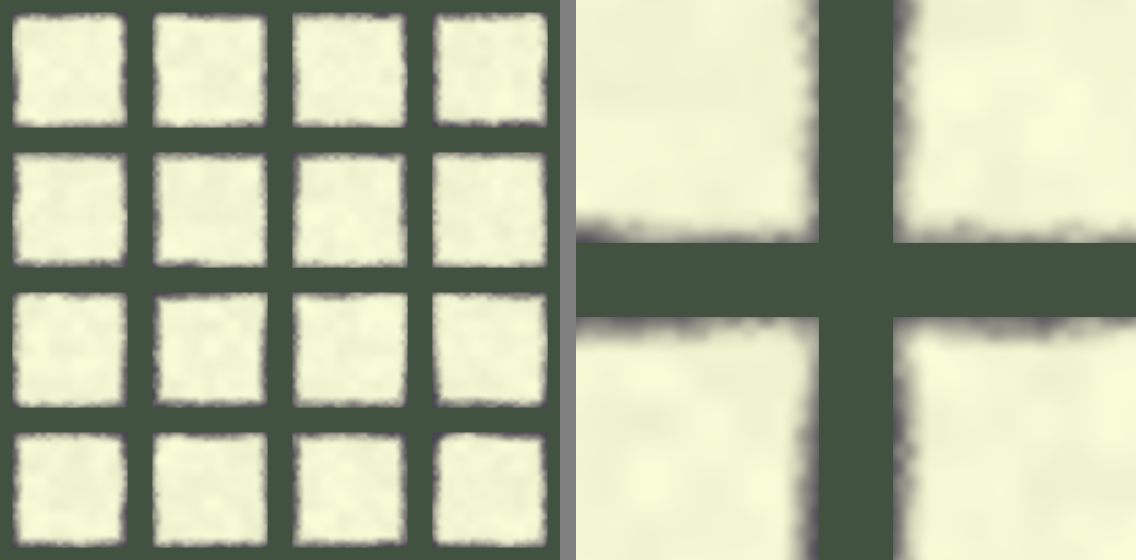
Left, the full canvas; right, a detail of the centre.
Write a Shadertoy shader that draws this pattern.

```glsl
float hash(vec2 p) {
    return fract(sin(dot(p, vec2(127.1, 311.7))) * 43758.5453);
}

// Value noise on the unit canvas that wraps after a whole number of cells
float wrapNoise(vec2 uv, float cells) {
    vec2 p = uv * cells;
    vec2 i = floor(p);
    vec2 f = fract(p);
    f = f * f * f * (f * (f * 6.0 - 15.0) + 10.0);
    float bottom = mix(hash(mod(i, cells)), hash(mod(i + vec2(1, 0), cells)), f.x);
    float top = mix(hash(mod(i + vec2(0, 1), cells)), hash(mod(i + 1.0, cells)), f.x);
    return mix(bottom, top, f.y);
}

float boxDistance(vec2 p, float halfSize, float radius) {
    vec2 q = abs(p) - halfSize + radius;
    return length(max(q, 0.0)) + min(max(q.x, q.y), 0.0) - radius;
}

void mainImage(out vec4 fragColor, in vec2 fragCoord) {
    vec2 uv = fragCoord / iResolution.xy;
    vec2 p = fract(uv * 4.0) - 0.5;
    float pixel = 4.0 / min(iResolution.x, iResolution.y);

    // Uneven grime, from broad drifts to fine ragged grain
    float grime = 0.055 * (wrapNoise(uv, 13.0) - 0.5)
                + 0.028 * (wrapNoise(uv, 41.0) - 0.5)
                + 0.022 * (wrapNoise(uv, 103.0) - 0.5);
    float depth = -boxDistance(p, 0.4115, 0.07);
    float clean = smoothstep(-0.042, 0.092, depth + grime * (1.0 - smoothstep(0.03, 0.12, depth)));

    // Softly mottled glaze
    float mottle = 0.6 * wrapNoise(uv, 29.0) + 0.4 * wrapNoise(uv + 0.37, 47.0);
    vec3 glaze = mix(vec3(0.925, 0.935, 0.795), vec3(0.98, 0.995, 0.85), mottle);
    vec3 tile = mix(vec3(0.28, 0.27, 0.31), glaze, clean);

    // Flat grout with crisp square openings
    float edge = max(abs(p.x), abs(p.y)) - 0.4115;
    float grout = smoothstep(-0.5 * pixel, 0.5 * pixel, edge);
    fragColor = vec4(mix(tile, vec3(0.255, 0.325, 0.25), grout), 1.0);
}
```
